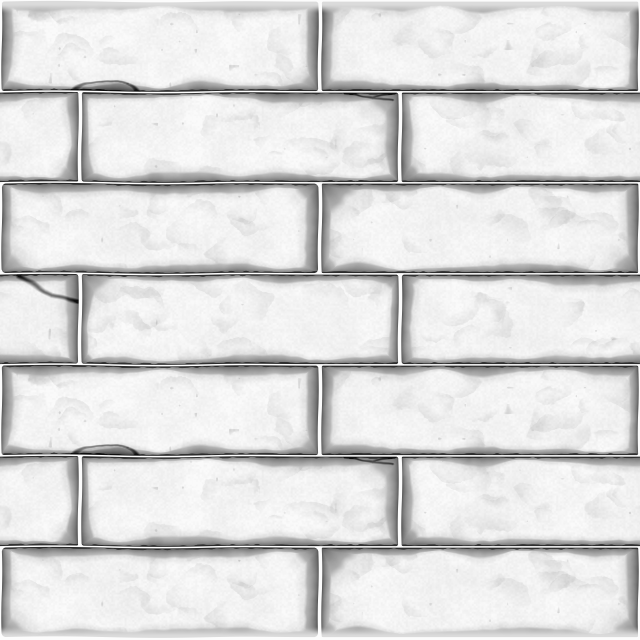
Give the GLSL for this texture map, as a WebGL 1 fragment shader.

```glsl
precision highp float;
uniform vec2 u_resolution;

const vec2 BRICK = vec2(0.5, 0.1422);
const vec2 HALF_JOINT = vec2(0.0028, 0.0012);
const float TOP_MARGIN = 0.0013;
const float ROWS = 7.0;

float hash(vec2 p) {
  return fract(sin(dot(p, vec2(127.1, 311.7))) * 43758.545);
}

float noise(vec2 p) {
  vec2 i = floor(p), f = fract(p);
  f = f * f * (3.0 - 2.0 * f);
  return mix(mix(hash(i), hash(i + vec2(1.0, 0.0)), f.x),
             mix(hash(i + vec2(0.0, 1.0)), hash(i + 1.0), f.x), f.y);
}

float fbm(vec2 p) {
  float sum = 0.0, gain = 0.5;
  for (int i = 0; i < 5; i++) {
    sum += gain * noise(p);
    p = p * 2.03 + 11.3;
    gain *= 0.5;
  }
  return sum;
}

float roundedBox(vec2 p, vec2 halfSize, float radius) {
  vec2 q = abs(p) - halfSize + radius;
  return length(max(q, 0.0)) + min(max(q.x, q.y), 0.0) - radius;
}

float segment(vec2 p, vec2 a, vec2 b) {
  vec2 ab = b - a;
  return length(p - a - ab * clamp(dot(p - a, ab) / dot(ab, ab), 0.0, 1.0));
}

float sameBrick(vec2 id, vec2 target) {
  return step(distance(id, target), 0.5);
}

float bevelWidth(float along, float seed, float low, float high) {
  return mix(low, high, noise(vec2(along * 16.0, seed)))
       + 0.002 * (noise(vec2(along * 70.0, seed + 5.0)) - 0.5);
}

float cornerRatio(vec2 d, float seed) {
  float size = mix(0.018, 0.06, pow(hash(vec2(seed, 3.7)), 2.0));
  return (d.x + d.y) / (size + 0.006 * noise(vec2((d.x - d.y) * 60.0, seed)));
}

// 0 at the brick outline, 1 where the bevel meets the face
float bevelRatio(vec2 low, vec2 high, vec2 p, float seed) {
  float r = low.x / bevelWidth(p.y, seed + 1.0, 0.008, 0.021);
  r = min(r, high.x / bevelWidth(p.y, seed + 2.0, 0.009, 0.021));
  r = min(r, low.y / bevelWidth(p.x, seed + 3.0, 0.005, 0.018));
  r = min(r, high.y / bevelWidth(p.x, seed + 4.0, 0.004, 0.018));
  r = min(r, cornerRatio(low, seed + 6.0));
  r = min(r, cornerRatio(high, seed + 7.0));
  r = min(r, cornerRatio(vec2(low.x, high.y), seed + 8.0));
  r = min(r, cornerRatio(vec2(high.x, low.y), seed + 9.0));
  return max(r, 0.0);
}

// Shallow flakes, each shaded on one side of its rim
float flakes(vec2 p, float seed) {
  vec2 warp = vec2(fbm(p * 28.0 + seed), fbm(p * 28.0 + seed + 40.0)) - 0.5;
  p += 0.035 * warp;
  float dark = 0.0;
  for (int i = 0; i < 22; i++) {
    vec2 key = vec2(float(i), seed);
    vec2 center = BRICK * vec2(hash(key), hash(key + 9.1));
    float radius = mix(0.012, 0.036, hash(key + 4.3));
    float turn = 6.283 * hash(key + 2.7);
    vec2 q = (p - center) * vec2(0.8, 1.2);
    float d = length(q);
    float side = max(dot(q, vec2(cos(turn), sin(turn))) / max(d, 0.001), 0.0);
    dark += side * smoothstep(0.1, 1.0, d / radius)
          * (1.0 - smoothstep(radius, radius + 0.003, d));
  }
  return min(dark, 1.8);
}

float faceTone(vec2 p, float seed) {
  float tone = 0.965 - 0.055 * flakes(p, seed);
  tone -= 0.07 * (fbm(p * 22.0 + seed) - 0.35);
  tone -= 0.035 * (noise(p * 330.0 + seed) - 0.5);
  return tone - 0.12 * smoothstep(0.94, 1.0, noise(p * 75.0 + seed * 3.0));
}

// Chipped rim and hairline cracks on chosen bricks
float damage(vec2 p, vec2 id) {
  vec2 q = p + 0.005 * (vec2(noise(p * 70.0), noise(p * 70.0 + 30.0)) - 0.5);
  float oval = length((q - vec2(0.165, 0.0)) / vec2(0.05, 0.017));
  float chip = 0.45 * (1.0 - smoothstep(0.0, 0.14, abs(oval - 1.0)))
             + 0.16 * (1.0 - smoothstep(0.9, 1.0, oval));
  float deep = segment(q, vec2(0.405, 0.138), vec2(0.455, 0.108));
  deep = min(deep, segment(q, vec2(0.455, 0.108), vec2(0.495, 0.099)));
  float hair = segment(q, vec2(0.415, 0.139), vec2(0.49, 0.128));
  hair = min(hair, segment(q, vec2(0.455, 0.133), vec2(0.49, 0.139)));
  return chip * sameBrick(id, vec2(0.0, 0.0))
       + 0.5 * (1.0 - smoothstep(0.0, 0.006, deep)) * sameBrick(id, vec2(1.0, 3.0))
       + 0.35 * (1.0 - smoothstep(0.0, 0.003, hair)) * sameBrick(id, vec2(0.0, 1.0));
}

void main() {
  vec2 uv = gl_FragCoord.xy / u_resolution;
  float px = 1.0 / min(u_resolution.x, u_resolution.y);

  // Quarter-brick running bond, four distinct courses
  float down = 1.0 - uv.y - TOP_MARGIN;
  down += 0.0012 * sin(uv.x * 18.85) * (1.0 - smoothstep(0.3, 0.5, uv.x));
  float row = floor(down / BRICK.y);
  float across = uv.x - 0.125 * mod(row, 2.0) + 0.0008 * sin(uv.y * 44.0);
  vec2 id = vec2(mod(floor(across / BRICK.x), 2.0), mod(row, 4.0));
  vec2 p = vec2(mod(across, BRICK.x), BRICK.y - mod(down, BRICK.y));
  float seed = 13.0 * id.x + 29.0 * id.y + 2.0;

  vec2 low = p - HALF_JOINT;
  vec2 high = BRICK - p - HALF_JOINT;
  float radius = mix(0.002, 0.009, pow(hash(vec2(seed, 8.0)), 3.0));
  float outline = roundedBox(p - 0.5 * BRICK, 0.5 * BRICK - HALF_JOINT, radius);
  float ratio = bevelRatio(low, high, p, seed);

  // Bevel, face and broken dark edge
  float bevel = 0.27 + 0.47 * sqrt(min(ratio, 1.0)) + 0.14 * (fbm(p * 35.0 + seed) - 0.5);
  float face = faceTone(p, seed) - 0.07 * (1.0 - smoothstep(1.0, 1.9, ratio));
  float tone = mix(bevel, face, smoothstep(0.82, 1.16, ratio));
  float ragged = 0.0024 * noise(vec2(p.x * 130.0, seed + step(p.y, 0.07)));
  float edge = 1.0 - smoothstep(ragged, ragged + px, min(low.y, high.y));
  tone = mix(tone, 0.1, 0.75 * edge) - damage(p, id);

  // Pale outer rim at the top and bottom of the wall
  float rim = 1.0 - smoothstep(0.006, 0.022, min(uv.y, 1.0 - uv.y));
  tone = mix(tone, max(tone, 0.86), rim);
  float inside = clamp(0.5 - outline / px, 0.0, 1.0);
  inside *= step(0.0, row) * step(row, ROWS - 0.5);
  gl_FragColor = vec4(vec3(mix(0.99, clamp(tone, 0.06, 0.98), inside)), 1.0);
}
```
